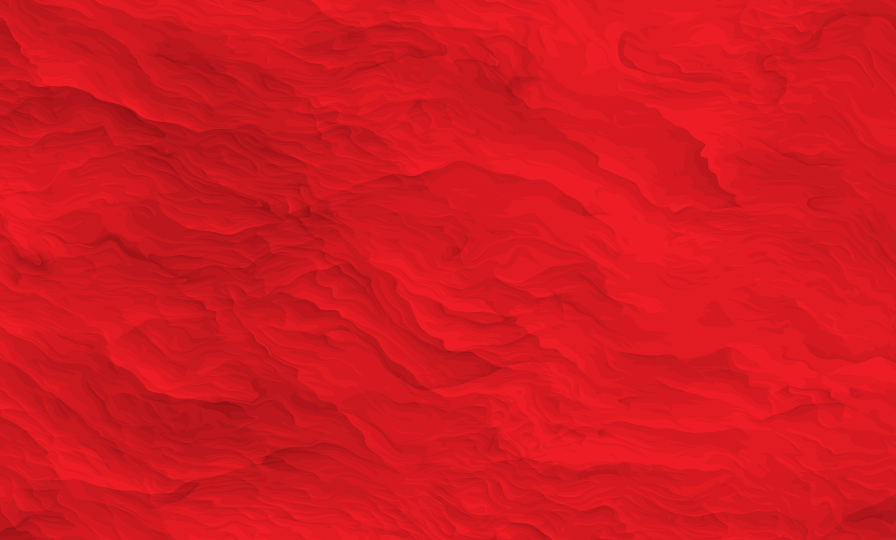
Write a Shadertoy shader that draws this texture.

```glsl
// Crumpled red paper, cut into flat tones like a vector print.
// Creases are zero lines of stretched, warped gradient noise, lit from above;
// the summed light is rounded to a few levels of one red ramp.

const vec3 SHADOW_RED = vec3(0.60, 0.068, 0.088);
const vec3 LIGHT_RED  = vec3(0.935, 0.112, 0.145);
const float LEVELS = 7.0;          // flat tones in the ramp
const float MEAN_TONE = 0.715;     // middle of the ramp in use
const float CONTRAST = 0.19;
const float BROAD_SHADE = 2.0;     // large soft patches
const float FOLD_SHADE = 0.92;     // facets beside the creases
const float SLIVER_SHADE = 2.0;    // thin dark shadows
const float SIDE_LIGHT = 0.45;     // right side is brighter
const float WARP = 0.075;
const float RAGGED = 0.006;
const int FOLD_LAYERS = 5;
const int AA = 2;
const vec2 LIGHT_DIR = vec2(0.30, 0.95);

float hash(vec2 p) {
    return fract(sin(dot(p, vec2(127.1, 311.7))) * 43758.5453);
}

vec2 turn(vec2 p, float angle) {
    float c = cos(angle), s = sin(angle);
    return vec2(c * p.x + s * p.y, c * p.y - s * p.x);
}

// Slope of one lattice corner, seen from the offset
float corner(vec2 cell, vec2 offset) {
    float angle = 6.2832 * hash(cell);
    return dot(vec2(cos(angle), sin(angle)), offset);
}

// Signed gradient noise
float noise(vec2 p) {
    vec2 i = floor(p), f = p - i;
    vec2 u = f * f * f * (f * (f * 6.0 - 15.0) + 10.0);
    vec2 e = vec2(1.0, 0.0);
    return mix(mix(corner(i, f), corner(i + e, f - e), u.x),
               mix(corner(i + e.yx, f - e.yx), corner(i + 1.0, f - 1.0), u.x), u.y);
}

float fbm(vec2 p) {
    float sum = 0.0, amp = 1.0;
    for (int i = 0; i < 4; i++) {
        sum += amp * noise(p);
        p = turn(p, 0.15) * 2.03 + 7.3;
        amp *= 0.5;
    }
    return sum;
}

// Bends the sheet and frays the edges of the tones
vec2 bend(vec2 p) {
    p += WARP * vec2(fbm(p * 2.6 + 3.7), fbm(p * 2.6 + 21.4));
    vec2 fine = p * vec2(20.0, 50.0);
    return p + RAGGED * vec2(3.0 * noise(fine), noise(fine + 31.6));
}

// Light on the two sides of the creases, from large folds to small ones
float folds(vec2 p) {
    float sum = 0.0, amp = 0.9, freq = 1.6;
    for (int i = 0; i < FOLD_LAYERS; i++) {
        float layer = float(i);
        float angle = mix(-0.04, -0.48, mod(layer, 2.0));
        vec2 q = turn(p, angle) * freq * vec2(1.0, 2.8) + 13.7 * layer + 5.2;
        float n = noise(q);
        float slope = (noise(q + 0.02 * LIGHT_DIR) - n) / 0.02;
        float place = noise(p * vec2(2.0, 3.5) + 9.1 * layer)
                    - 0.15 * (p.x - 0.83) - 0.12 * (p.y - 0.5);
        float activity = mix(0.25, 1.5, smoothstep(-0.22, 0.25, place));
        sum += amp * activity * sign(n) * slope * exp(-3.0 * abs(n));
        amp *= 0.87;
        freq *= 1.75;
    }
    return sum;
}

// Tapered shadows with one sharp side, long ones and short ones
float slivers(vec2 p) {
    float sum = 0.0;
    vec2 freq = vec2(2.6, 9.0);
    for (int i = 0; i < 2; i++) {
        float shift = 17.9 * float(i);
        float n = noise(turn(p, -0.12 - 0.25 * float(i)) * freq + 40.3 + shift);
        float taper = smoothstep(0.10, 0.34, noise(p * freq * vec2(1.0, 0.6) + 9.6 + shift));
        sum += smoothstep(0.0, 0.01, n) * exp(-10.0 * max(n, 0.0)) * taper;
        freq *= 2.1;
    }
    return sum;
}

vec3 paper(vec2 p) {
    vec2 sheet = bend(p);
    float light = BROAD_SHADE * fbm(turn(sheet, -0.14) * vec2(1.6, 4.0) + 2.9);
    light += FOLD_SHADE * folds(sheet);
    light -= SLIVER_SHADE * slivers(sheet);
    light += SIDE_LIGHT * (p.x - 0.83);

    // Round to flat tones with a slightly soft step
    float tone = clamp(MEAN_TONE + CONTRAST * light, 0.0, 1.0) * LEVELS;
    tone = floor(tone) + smoothstep(0.46, 0.54, fract(tone));
    return mix(SHADOW_RED, LIGHT_RED, tone / LEVELS);
}

void mainImage(out vec4 fragColor, in vec2 fragCoord) {
    vec3 color = vec3(0.0);
    for (int y = 0; y < AA; y++) {
        for (int x = 0; x < AA; x++) {
            vec2 shift = (vec2(x, y) + 0.5) / float(AA) - 0.5;
            color += paper((fragCoord + shift) / iResolution.y);
        }
    }
    fragColor = vec4(color / float(AA * AA), 1.0);
}
```
